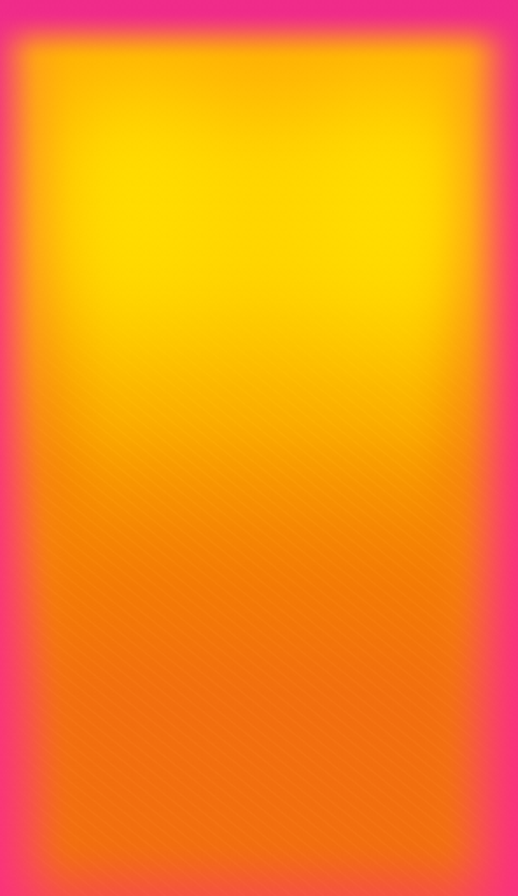
A WebGL 2 fragment shader for this background:

```glsl
#version 300 es
precision highp float;

uniform vec2 u_resolution;
out vec4 fragColor;

const vec3 PINK = vec3(0.94, 0.17, 0.54);
const vec3 CORAL = vec3(1.00, 0.50, 0.25);
const vec3 YELLOW = vec3(1.00, 0.83, 0.00);
const vec3 LEMON = vec3(1.00, 0.88, 0.00);
const vec3 GOLD = vec3(1.00, 0.69, 0.02);
const vec3 AMBER = vec3(0.98, 0.63, 0.00);
const vec3 ORANGE = vec3(0.957, 0.485, 0.02);
const vec3 EMBER = vec3(0.95, 0.435, 0.06);

float hash(vec2 p) {
    p = fract(p * vec2(127.1, 311.7));
    p += dot(p, p + 34.5);
    return fract(p.x * p.y);
}

// Soft elliptical light, 1 at its centre
float glow(vec2 p, vec2 centre, vec2 radius) {
    vec2 d = (p - centre) / radius;
    return exp(-dot(d, d));
}

// 1 at the border, falling to 0 at the given distance inward
float edgeFade(float dist, float solid, float reach) {
    return 1.0 - smoothstep(solid, reach, dist);
}

// Vertical ramp, with depth measured downward from the top
vec3 verticalRamp(float depth) {
    vec3 c = mix(GOLD, YELLOW, smoothstep(0.04, 0.21, depth));
    c = mix(c, AMBER, smoothstep(0.27, 0.56, depth));
    c = mix(c, ORANGE, smoothstep(0.46, 0.67, depth));
    return mix(c, EMBER, smoothstep(0.62, 0.80, depth));
}

// Thin parallel lines falling to the right
float diagonalLines(vec2 p, float spacing, float blur) {
    float across = (p.y + 0.8 * p.x) / (1.28 * spacing);
    float d = abs(fract(across) - 0.5) * spacing;
    return 1.0 - smoothstep(0.0, 0.0014 + blur, d);
}

void main() {
    vec2 uv = gl_FragCoord.xy / u_resolution;
    vec2 p = gl_FragCoord.xy / u_resolution.y;
    float width = u_resolution.x / u_resolution.y;
    float depth = 1.0 - uv.y;
    float left = p.x;
    float right = width - p.x;

    // Warm field, darker toward both sides
    vec3 color = verticalRamp(depth);
    float side = max(edgeFade(left, 0.02, 0.14), edgeFade(right, 0.03, 0.13));
    float sideMask = 1.0 - smoothstep(0.52, 0.72, depth);
    vec3 sideColor = mix(GOLD, ORANGE, smoothstep(0.22, 0.58, depth));
    color = mix(color, sideColor, 0.8 * side * sideMask);

    // Twin yellow lights
    float lights = glow(uv, vec2(0.28, 0.78), vec2(0.16, 0.14))
                 + glow(uv, vec2(0.74, 0.77), vec2(0.16, 0.14));
    color = mix(color, LEMON, 0.6 * min(lights, 1.0));

    // Faint diagonal weave over the lower field
    float weaveMask = smoothstep(0.28, 0.55, depth);
    float lines = diagonalLines(p, 0.011, 0.5 / u_resolution.y);
    color += vec3(0.010, 0.016, 0.014) * (lines - 0.2) * weaveMask;

    // Coral haze, then the pink frame, wider near the bottom
    float flare = smoothstep(0.35, 0.95, depth);
    float haze = max(edgeFade(left, 0.0, mix(0.085, 0.10, flare)),
                     edgeFade(right, 0.0, mix(0.10, 0.115, flare)));
    color = mix(color, CORAL, 0.55 * haze * (1.0 - 0.5 * flare));

    float leftPink = edgeFade(left, -0.018, mix(0.045, 0.085, flare));
    float rightPink = edgeFade(right, -0.010, mix(0.060, 0.090, flare));
    float topPink = edgeFade(depth, 0.012, 0.068);
    float bottomPink = 0.55 * edgeFade(uv.y, -0.025, 0.065);
    float clear = (1.0 - leftPink) * (1.0 - rightPink)
                * (1.0 - topPink) * (1.0 - bottomPink);
    vec3 frame = mix(PINK, vec3(0.98, 0.19, 0.50), smoothstep(0.03, 0.3, depth));
    color = mix(frame, color, clear);

    // Slight grain against banding
    color += (hash(floor(p * 512.0)) - 0.5) * 0.006;
    fragColor = vec4(clamp(color, 0.0, 1.0), 1.0);
}
```
